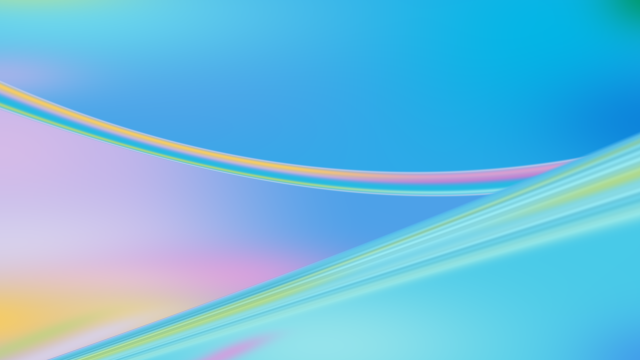
Write a Shadertoy shader that draws this background.

```glsl
// Soft iridescent backdrop: a blue and lavender gradient field, a thin rainbow
// arc sagging across it, and a pale ribbon fanning out toward the right.
// Fields are blended elliptical glows; bands are stripes across two curves.

#define ARC_SAG 0.60
#define ARC_LOW 0.5185
#define ARC_SOFT 0.07
#define RIBBON_SOFT 0.035
#define FIBRE_COUNT 23.0
#define FIBRE_GAIN 0.10

const vec3 AZURE    = vec3(0.20, 0.66, 0.91);
const vec3 CYAN     = vec3(0.28, 0.79, 0.91);
const vec3 ICE      = vec3(0.58, 0.89, 0.92);
const vec3 LAVENDER = vec3(0.73, 0.70, 0.92);
const vec3 PEARL    = vec3(0.85, 0.83, 0.93);
const vec3 PINK     = vec3(0.84, 0.61, 0.87);
const vec3 GOLD     = vec3(0.96, 0.80, 0.40);
const vec3 LIME     = vec3(0.70, 0.84, 0.49);
const vec3 COBALT   = vec3(0.04, 0.49, 0.85);

float hash(float n) {
    n = fract(n * 0.1031);
    n *= n + 33.33;
    return fract(n * (n + n));
}

float noise(float x) {
    float i = floor(x), f = fract(x);
    return mix(hash(i), hash(i + 1.0), f * f * (3.0 - 2.0 * f));
}

// Gaussian stripe across a band coordinate
float stripe(float t, float centre, float width) {
    float d = (t - centre) / width;
    return exp(-d * d);
}

// Elliptical Gaussian patch
float glow(vec2 p, vec2 centre, vec2 radius) {
    vec2 d = (p - centre) / radius;
    return exp(-dot(d, d));
}

vec3 upperField(vec2 p) {
    vec3 c = mix(AZURE, vec3(0.0, 0.71, 0.90), glow(p, vec2(0.85, 0.90), vec2(0.30, 0.32)));
    c = mix(c, vec3(0.33, 0.63, 0.91), 0.75 * glow(p, vec2(0.22, 0.74), vec2(0.34, 0.20)));
    c = mix(c, vec3(0.42, 0.84, 0.93), glow(p, vec2(0.08, 0.97), vec2(0.40, 0.17)));
    c = mix(c, LAVENDER, 0.75 * glow(p, vec2(0.0, 0.79), vec2(0.13, 0.07)));
    c = mix(c, vec3(0.66, 0.88, 0.66), 0.8 * glow(p, vec2(0.04, 1.02), vec2(0.16, 0.05)));
    c = mix(c, COBALT, 0.85 * glow(p, vec2(1.02, 0.66), vec2(0.17, 0.15)));
    return mix(c, vec3(0.0, 0.60, 0.42), glow(p, vec2(1.02, 1.02), vec2(0.075, 0.10)));
}

vec3 middleField(vec2 p) {
    vec3 c = mix(LAVENDER, vec3(0.30, 0.63, 0.91), smoothstep(0.16, 0.58, p.x));
    c = mix(c, vec3(0.83, 0.73, 0.91), glow(p, vec2(0.0, 0.58), vec2(0.17, 0.18)));
    c = mix(c, PEARL, 0.9 * glow(p, vec2(0.03, 0.31), vec2(0.26, 0.14)));
    c = mix(c, PINK, 0.95 * glow(p, vec2(0.36, 0.23), vec2(0.20, 0.085)));
    c = mix(c, vec3(0.90, 0.76, 0.86), 0.8 * glow(p, vec2(0.16, 0.22), vec2(0.17, 0.06)));
    // Warm corner with slanted satin streaks
    c = mix(c, vec3(0.89, 0.82, 0.66), glow(p, vec2(0.20, 0.13), vec2(0.16, 0.07)));
    c = mix(c, GOLD, glow(p, vec2(-0.03, 0.11), vec2(0.17, 0.105)));
    float slant = p.y - 0.72 * p.x;
    float low = smoothstep(0.17, 0.07, p.y);
    c = mix(c, LIME, 0.55 * low * stripe(slant, 0.02, 0.023));
    return mix(c, PEARL, 0.8 * low * stripe(slant, -0.04, 0.027));
}

vec3 lowerField(vec2 p) {
    vec3 c = mix(CYAN, ICE, glow(p, vec2(0.50, 0.04), vec2(0.28, 0.18)));
    c = mix(c, vec3(0.25, 0.59, 0.92), 0.9 * glow(p, vec2(1.03, -0.02), vec2(0.12, 0.13)));
    float streak = stripe(p.x - 1.15 * p.y, 0.335, 0.03) * smoothstep(0.10, 0.02, p.y);
    return mix(c, PINK, 0.85 * streak);
}

// Rainbow across the arc: t is 0 at its upper rim and 1 at its lower rim
vec3 arcColour(float t, float x) {
    float late = smoothstep(0.42, 0.72, x);
    vec3 c = mix(vec3(0.34, 0.62, 0.91), vec3(0.14, 0.73, 0.89), smoothstep(0.35, 0.65, t));
    c = mix(c, mix(LAVENDER, vec3(0.72, 0.51, 0.83), late), stripe(t, 0.33, 0.15));
    c = mix(c, mix(GOLD, vec3(0.84, 0.62, 0.82), late), stripe(t, 0.15, 0.16));
    c = mix(c, mix(LIME, ICE, late), 0.9 * stripe(t, 0.86, 0.085));
    return mix(c, PEARL, 0.75 * (stripe(t, -0.04, 0.07) + stripe(t, 1.0, 0.06)));
}

// Fan across the ribbon: s is 0 at its upper rim and 1 on its lowest streak
vec3 ribbonColour(float s, vec2 p, vec3 below) {
    float left = smoothstep(0.60, 0.40, p.x);
    float ends = left + smoothstep(0.70, 0.97, p.x);
    vec3 c = mix(vec3(0.35, 0.77, 0.90), below, smoothstep(0.65, 1.05, s));
    c = mix(c, ICE, 0.9 * stripe(s, 0.38, 0.24));
    c = mix(c, vec3(0.30, 0.72, 0.85), 0.75 * left * stripe(s, 0.20, 0.13));
    c = mix(c, LIME, 0.85 * ends * stripe(s, 0.50, 0.10 + 0.07 * left));
    c = mix(c, LIME, 0.45 * stripe(s, 0.10 + 0.35 * (1.0 - p.x), 0.045));
    c = mix(c, ICE, 0.85 * stripe(s, 0.69, 0.09));
    c = mix(c, vec3(0.62, 0.91, 0.89), 0.85 * stripe(s, 0.98, 0.13));
    c = mix(c, mix(vec3(0.28, 0.68, 0.90), LAVENDER, left), 0.65 * stripe(s, 0.0, 0.06));
    float fibre = noise(s * FIBRE_COUNT + 1.5 * p.x) - 0.5;
    return c + FIBRE_GAIN * fibre * smoothstep(1.15, 0.85, s);
}

void mainImage(out vec4 fragColor, in vec2 fragCoord) {
    vec2 p = fragCoord / iResolution.xy;
    float u = 1.0 - p.x;

    // Rims of the arc and of the ribbon
    float a = p.x - 0.65, b = p.x - 0.68;
    float arcTop = ARC_LOW + ARC_SAG * a * a;
    float arcBottom = 0.456 + b * b * (0.66 + 0.197 * b);
    float t = (arcTop - p.y) / (arcTop - arcBottom);
    float ribbonTop = 0.63 + u * (0.065 * u - 0.74);
    float streakLine = 0.41 - u * (0.48 + 0.05 * u);
    float s = (ribbonTop - p.y) / (ribbonTop - streakLine);

    // Layers from back to front
    vec3 col = mix(upperField(p), middleField(p), smoothstep(0.4, 0.6, t));
    float arcMask = smoothstep(-0.13, -0.13 + 2.0 * ARC_SOFT, t)
                  * smoothstep(1.02 + ARC_SOFT, 1.02 - ARC_SOFT, t);
    col = mix(col, arcColour(t, p.x), arcMask);
    float ribbonMask = smoothstep(-RIBBON_SOFT, RIBBON_SOFT, s);
    col = mix(col, ribbonColour(s, p, lowerField(p)), ribbonMask);
    fragColor = vec4(clamp(col, 0.0, 1.0), 1.0);
}
```
